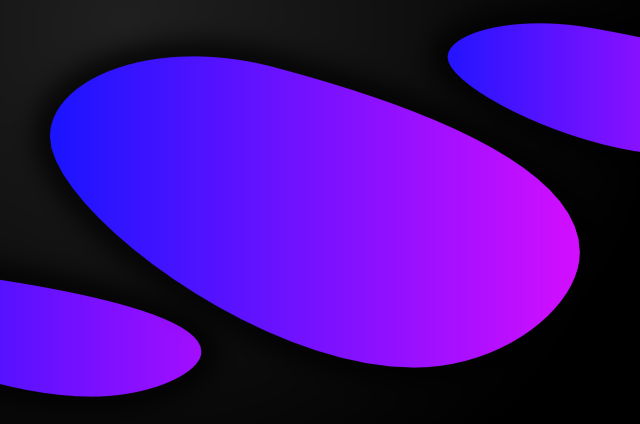
Reproduce this background procedurally as a Shadertoy shader.

```glsl
// Three tilted blue-to-magenta blobs with soft shadows on a dark, dimly lit backdrop.

const int CURVES = 5;
const int STEPS = 20;

// Closed outline in the unit box: each cubic shares its end with the next one
const vec2 OUTLINE[16] = vec2[16](
    vec2(0.0, 0.742),
    vec2(0.0, 0.888), vec2(0.118, 1.0), vec2(0.270, 1.0),
    vec2(0.318, 1.0), vec2(0.369, 0.989), vec2(0.417, 0.968),
    vec2(0.660, 0.859), vec2(1.0, 0.662), vec2(1.0, 0.370),
    vec2(1.0, 0.197), vec2(0.857, 0.0), vec2(0.687, 0.0),
    vec2(0.393, 0.0), vec2(0.0, 0.511), vec2(0.0, 0.742));

vec2 cubic(vec2 a, vec2 b, vec2 c, vec2 d, float t) {
    float s = 1.0 - t;
    return s * s * s * a + 3.0 * s * s * t * b + 3.0 * s * t * t * c + t * t * t * d;
}

float segmentDistance(vec2 p, vec2 a, vec2 b) {
    vec2 ab = b - a;
    float h = clamp(dot(p - a, ab) / dot(ab, ab), 0.0, 1.0);
    return length(p - a - h * ab);
}

// True when a ray going right from p crosses the edge a-b
bool crosses(vec2 p, vec2 a, vec2 b) {
    if ((a.y > p.y) == (b.y > p.y)) return false;
    return p.x < a.x + (b.x - a.x) * (p.y - a.y) / (b.y - a.y);
}

// Signed distance to the outline placed at a corner and stretched to a size
float blobDistance(vec2 p, vec2 corner, vec2 size) {
    float nearest = 1e5;
    float side = 1.0;
    vec2 previous = corner + size * OUTLINE[0];
    for (int i = 0; i < CURVES; i++) {
        int k = 3 * i;
        for (int j = 1; j <= STEPS; j++) {
            float t = float(j) / float(STEPS);
            vec2 next = corner + size * cubic(OUTLINE[k], OUTLINE[k + 1],
                                              OUTLINE[k + 2], OUTLINE[k + 3], t);
            nearest = min(nearest, segmentDistance(p, previous, next));
            if (crosses(p, previous, next)) side = -side;
            previous = next;
        }
    }
    return side * nearest;
}

// Lays a shadow, then the blob; redRange is the red level at its left and right ends
vec3 paintBlob(vec3 under, vec2 p, vec2 corner, vec2 size, vec2 redRange, float pixel) {
    float d = blobDistance(p, corner, size);
    float across = clamp((p.x - corner.x) / size.x, 0.0, 1.0);
    vec3 fill = vec3(mix(redRange.x, redRange.y, across), mix(0.08, 0.055, across), 1.0);
    float reach = max(d, 0.0) / 0.05;
    float shadow = 0.65 * exp(-reach * reach);
    float cover = 1.0 - smoothstep(-0.7 * pixel, 0.7 * pixel, d);
    return mix(under * (1.0 - shadow), fill, cover);
}

// Grey light fading out from the upper left
vec3 backdrop(vec2 p, vec2 center, float radius) {
    return vec3(0.125 * max(0.0, 1.0 - length(p - center) / radius));
}

void mainImage(out vec4 fragColor, in vec2 fragCoord) {
    vec2 p = fragCoord / iResolution.xy * vec2(1.5, 1.0);
    float pixel = 1.0 / iResolution.y;

    vec3 color = backdrop(p, vec2(0.30, 0.93), 1.27);
    color = paintBlob(color, p, vec2(1.049, 0.634), vec2(0.795, 0.311), vec2(0.14, 0.83), pixel);
    color = paintBlob(color, p, vec2(-0.351, 0.0645), vec2(0.823, 0.286), vec2(0.11, 0.64), pixel);
    color = paintBlob(color, p, vec2(0.117, 0.133), vec2(1.242, 0.734), vec2(0.10, 0.83), pixel);

    fragColor = vec4(color, 1.0);
}
```
